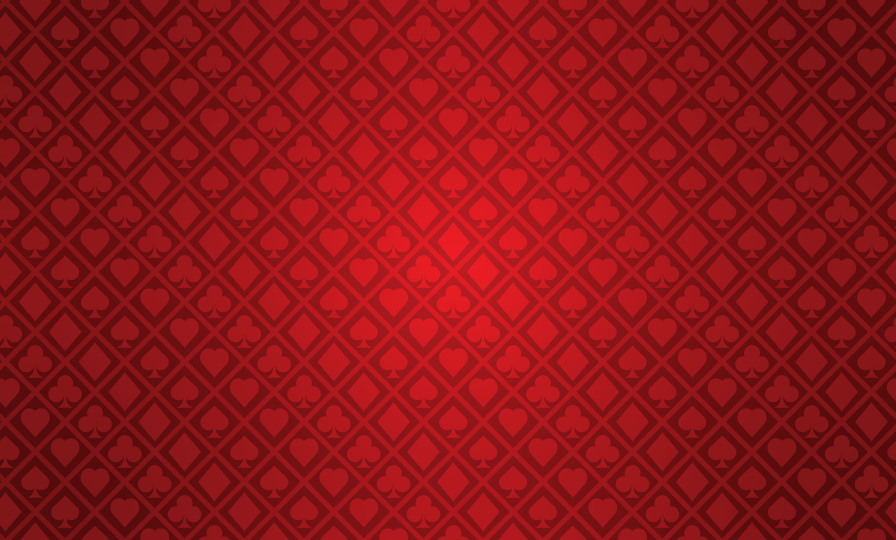
A Shadertoy shader for this pattern:

```glsl
// Card-table felt: a diagonal lattice of ribbons with one card suit in each diamond cell.
// Suits advance along the rows; cell indices wrap, so every cell cut by an edge resumes on
// the far side. A periodic radial glow lights the middle and darkens the rim.

#define CELLS       ivec2(15, 9)             // whole cells across and down
#define ANCHOR      vec2(0.506, 0.441)       // centre of cell zero, a club
#define FIRST_INDEX ivec2(-15, -8)           // lowest half-cell index before wrapping
#define RIBBON      0.042                    // ribbon half width, in cells
#define RIBBON_TINT 0.85                     // ribbon strength relative to the suits
#define GLOW_CENTRE vec2(0.51, 0.52)
#define GLOW_SHAPE  vec2(1.0, 0.62)
#define GLOW_FALL   1.45
#define SUIT_MID    vec3(0.94, 0.115, 0.145)
#define SUIT_RIM    vec3(0.50, 0.085, 0.095)
#define FELT_MID    vec3(0.74, 0.115, 0.135)
#define FELT_RIM    vec3(0.33, 0.042, 0.045)

const float PI = 3.14159;

// Heart with its tip at the origin, about 1.2 wide and 1.1 tall
float heartBody(vec2 p) {
    p.x = abs(p.x);
    if (p.x + p.y > 1.0) return length(p - vec2(0.25, 0.75)) - sqrt(0.125);
    float toNotch = length(p - vec2(0.0, 1.0));
    float toSide = length(p - 0.5 * max(p.x + p.y, 0.0));
    return min(toNotch, toSide) * sign(p.x - p.y);
}

// Stem that flares into a thin foot
float stem(vec2 p) {
    const float top = 0.02, foot = -0.265;
    float t = clamp((top - p.y) / (top - foot), 0.0, 1.0);
    float side = abs(p.x) - 0.02 - 0.11 * pow(t, 5.0);
    return max(side, max(p.y - top, foot - p.y));
}

float club(vec2 p) {
    vec2 m = vec2(abs(p.x), p.y);
    float leaves = min(length(m - vec2(0.0, 0.145)), length(m - vec2(0.148, -0.04))) - 0.133;
    float core = length(m - vec2(0.0, 0.02)) - 0.07;
    return min(min(leaves, core), stem(p));
}

float diamond(vec2 p) {
    const vec2 size = vec2(0.275, 0.325);
    return (dot(abs(p), 1.0 / size) - 1.0) * size.x * size.y / length(size);
}

float spade(vec2 p) {
    float body = 0.37 * heartBody(vec2(p.x, 0.27 - p.y) / vec2(0.39, 0.37));
    return min(body, stem(p));
}

float heart(vec2 p) {
    return 0.40 * heartBody((p + vec2(0.0, 0.26)) / vec2(0.40, 0.44));
}

float suitShape(int suit, vec2 p) {
    if (suit == 0) return club(p);
    if (suit == 1) return diamond(p);
    if (suit == 2) return spade(p);
    return heart(p);
}

float coverage(float d, float pixel) {
    return clamp(0.5 - d / pixel, 0.0, 1.0);
}

void mainImage(out vec4 fragColor, in vec2 fragCoord) {
    vec2 uv = fragCoord / iResolution.xy;
    vec2 p = (uv - ANCHOR) * vec2(CELLS);
    float pixel = float(CELLS.y) / iResolution.y;

    // Nearest cell of the diagonal lattice
    vec2 diag = vec2(p.x + p.y, p.x - p.y);
    vec2 id = floor(diag + 0.5);
    vec2 local = diag - id;
    vec2 halfIndex = vec2(id.x + id.y, id.x - id.y);

    // Wrap the cell index, then step through the four suits
    ivec2 span = 2 * CELLS;
    ivec2 cell = (ivec2(halfIndex) - FIRST_INDEX + 2 * span) % span + FIRST_INDEX;
    int suit = ((cell.x + cell.y) >> 1) & 3;

    float suitMask = coverage(suitShape(suit, p - 0.5 * halfIndex), pixel);
    float edge = (0.5 - max(abs(local.x), abs(local.y))) * sqrt(0.5);
    float ribbonMask = coverage(edge - RIBBON, pixel) * RIBBON_TINT;

    // Glow that repeats with the canvas
    float radius = length(sin(PI * (uv - GLOW_CENTRE)) * GLOW_SHAPE);
    float shade = smoothstep(0.0, 1.0, 0.5 + 0.5 * min(radius, 1.0)) * 2.0 - 1.0;
    shade = mix(pow(min(radius, 1.15) / 1.15, GLOW_FALL), shade, 0.3);

    vec3 felt = mix(FELT_MID, FELT_RIM, shade);
    vec3 ink = mix(SUIT_MID, SUIT_RIM, shade);
    fragColor = vec4(mix(felt, ink, max(suitMask, ribbonMask)), 1.0);
}
```
